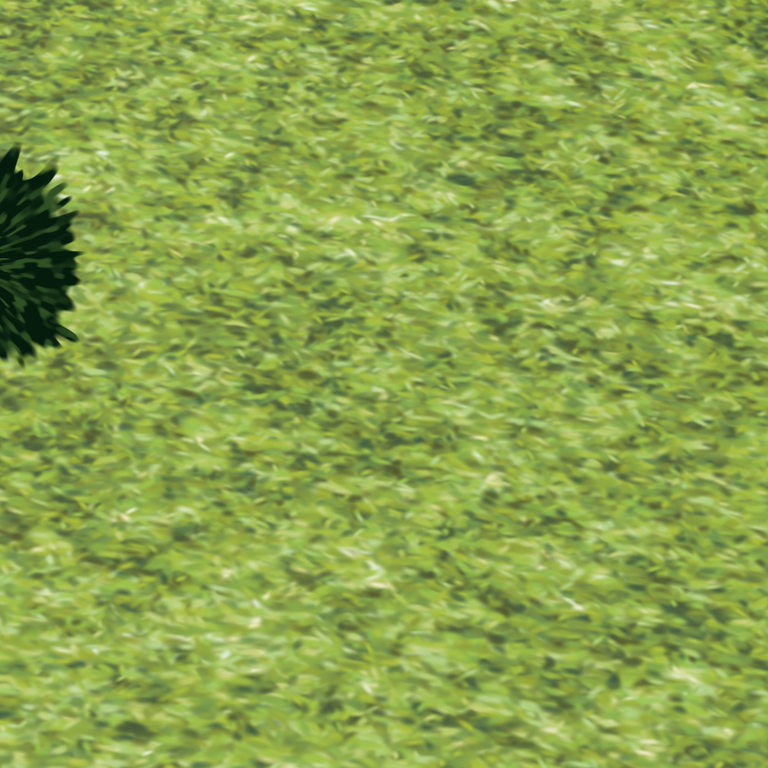
Write a Shadertoy shader that draws this texture.

```glsl
#define LAYERS 8
#define CELL vec2(0.028, 0.0135)
#define TILT -0.13
#define ANGLE_SPREAD 0.95
#define BLADE_WIDTH 0.0078
#define CONTRAST 1.12
#define CLUMP_CONTRAST 0.5
#define HUE_JITTER 0.1
#define BUSH_CENTER vec2(-0.05, 0.658)
#define BUSH_RADIUS 0.13

const vec3 SHADE = vec3(0.29, 0.35, 0.22);
const vec3 MOSS  = vec3(0.47, 0.56, 0.27);
const vec3 LEAF  = vec3(0.55, 0.66, 0.26);
const vec3 LIME  = vec3(0.64, 0.76, 0.27);
const vec3 STRAW = vec3(0.74, 0.82, 0.51);
const vec3 PALE  = vec3(0.90, 0.92, 0.78);

vec4 hash4(vec3 p) {
    vec4 h = fract(p.xyzx * vec4(0.1031, 0.1030, 0.0973, 0.1099));
    h += dot(h, h.wzxy + 33.33);
    return fract((h.xxyz + h.yzzw) * h.zywx);
}

mat2 rotation(float angle) {
    float c = cos(angle), s = sin(angle);
    return mat2(c, -s, s, c);
}

vec3 grassColor(float tone) {
    vec3 color = mix(SHADE, MOSS, smoothstep(-0.05, 0.2, tone));
    color = mix(color, LEAF, smoothstep(0.2, 0.45, tone));
    color = mix(color, LIME, smoothstep(0.45, 0.72, tone));
    color = mix(color, STRAW, smoothstep(0.74, 1.0, tone));
    return mix(color, PALE, smoothstep(1.1, 1.25, tone));
}

// Cellular clumps: average of nearby random tones, centred on zero
float clumps(vec2 p, float seed) {
    vec2 home = floor(p);
    float total = 0.0, weight = 0.0;
    for (int y = -1; y <= 1; y++)
    for (int x = -1; x <= 1; x++) {
        vec2 cell = home + vec2(x, y);
        vec4 h = hash4(vec3(cell + 60.0, seed));
        vec2 d = p - cell - 0.2 - 0.6 * h.xy;
        float w = exp(-4.5 * dot(d, d));
        total += w * (h.z - 0.5);
        weight += w;
    }
    return total / weight;
}

// Soft overlapping blades, one per cell, coarse layers below fine ones
vec3 lawn(vec2 p) {
    vec2 combed = rotation(TILT) * p;
    float drift = CLUMP_CONTRAST * (clumps(combed / vec2(0.06, 0.024), 3.0)
                                  + 0.6 * clumps(combed / vec2(0.16, 0.08), 8.0));
    vec3 color = LEAF;
    for (int layer = 0; layer < LAYERS; layer++) {
        float depth = float(layer);
        float size = mix(1.5, 0.98, depth / float(LAYERS - 1));
        vec2 pitch = CELL * size;
        vec2 grid = rotation(TILT + 0.03 * sin(depth * 2.4)) * p / pitch;
        grid += vec2(17.37, 41.73) * (depth + 1.0);
        vec2 home = floor(grid);
        for (int y = -1; y <= 1; y++)
        for (int x = -1; x <= 1; x++) {
            vec2 cell = home + vec2(x, y);
            vec4 place = hash4(vec3(cell, depth * 7.0 + 1.0));
            vec4 look = hash4(vec3(cell, depth * 7.0 + 4.0));
            vec2 offset = (grid - cell - 0.5 - 0.7 * (place.xy - 0.5)) * pitch;

            // Curved, tapered blade; steep ones are shorter
            float turn = 2.0 * place.z - 1.0;
            vec2 q = rotation(ANGLE_SPREAD * turn * abs(turn)) * offset;
            float reach = size * mix(0.014, 0.029, place.w);
            reach *= 1.0 - 0.45 * turn * turn;
            float along = abs(q.x) / reach;
            q.y += (look.z - 0.5) * 0.006 * along * along;

            // Dark gaps are broad and faint, bright blades thin and crisp
            float width = size * BLADE_WIDTH * mix(1.15, 0.6, look.x * look.w);
            float cover = 1.0 - smoothstep(0.0, 1.0, abs(q.y) / width);
            cover *= 1.0 - smoothstep(0.1, 1.0, along);
            cover *= mix(0.8, 1.0, look.x);

            float tone = 0.5 + CONTRAST * (look.x - 0.5) + drift;
            vec3 blade = grassColor(tone);
            blade += HUE_JITTER * (look.y - 0.5) * vec3(0.8, -0.2, -0.9);
            color = mix(color, blade, cover);
        }
    }
    return color;
}

// Dark shrub with ragged needle tips
vec3 addBush(vec3 ground, vec2 uv) {
    vec2 q = uv - BUSH_CENTER;
    float angle = atan(q.y, q.x);
    float radius = length(q);
    float rim = BUSH_RADIUS + 0.03 * cos(angle - 0.1);
    rim += 0.035 * clumps(vec2(angle * 6.0, radius * 12.0), 5.0);
    rim += 0.05 * clumps(vec2(angle * 16.0, radius * 28.0), 6.0);
    float needles = clumps(vec2(angle * 18.0, radius * 60.0), 9.0);
    vec3 foliage = mix(vec3(0.02, 0.11, 0.05), vec3(0.19, 0.32, 0.14),
                       smoothstep(-0.1, 0.45, needles));
    return mix(foliage, ground, smoothstep(-0.008, 0.008, radius - rim));
}

void mainImage(out vec4 fragColor, in vec2 fragCoord) {
    vec2 uv = fragCoord / iResolution.xy;

    // Blades shrink gently toward the far edge
    vec2 field = vec2((uv.x - 0.5) * (1.0 + 0.35 * uv.y), uv.y + 0.22 * uv.y * uv.y);
    vec3 color = lawn(field);
    color -= 0.03 * (uv.x - 0.5) * smoothstep(0.2, 1.0, uv.y);

    fragColor = vec4(clamp(addBush(color, uv), 0.0, 1.0), 1.0);
}
```
